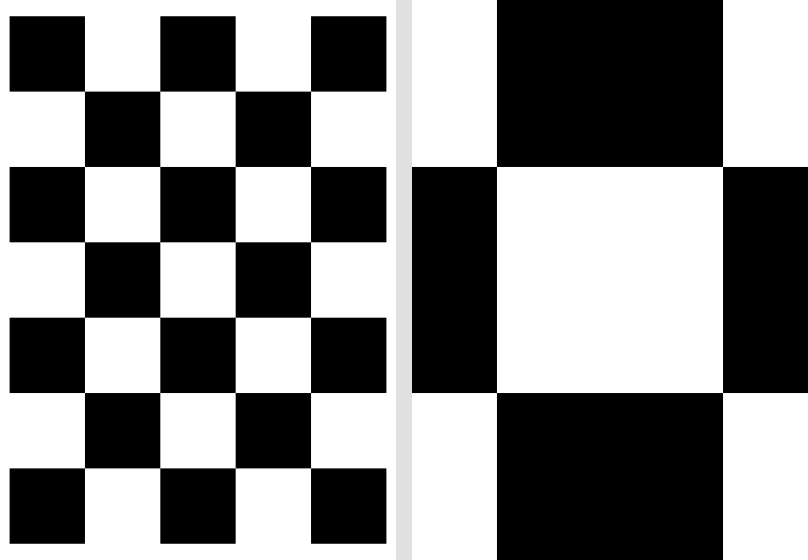
Left, the full canvas; right, a detail of the centre.
A Shadertoy shader for this pattern:

```glsl
// Black and white checkerboard, 5 by 7 cells, centred on a white margin.

// Box-filtered square wave per axis: +1 in even cells, -1 in odd cells.
vec2 cellSign(vec2 p, float pixel) {
    vec2 edgeDistance = abs(mod(p, 2.0) - 1.0) - 0.5;
    return clamp(2.0 * edgeDistance / pixel, -1.0, 1.0);
}

void mainImage(out vec4 fragColor, in vec2 fragCoord) {
    // One unit is one cell; the middle cell is centred on the origin.
    float cellSize = 0.13457 * iResolution.y;
    vec2 p = (fragCoord - 0.5 * iResolution.xy) / cellSize;
    float pixel = 1.0 / cellSize;
    vec2 halfBoard = vec2(2.5, 3.5);

    // Checks, held constant across the rim so the outline is smoothed only once.
    vec2 inner = halfBoard - 0.5 * pixel;
    vec2 s = cellSign(clamp(p, -inner, inner), pixel);
    float ink = 0.5 - 0.5 * s.x * s.y;

    // Outline of the board.
    vec2 inside = clamp(0.5 + (halfBoard - abs(p)) / pixel, 0.0, 1.0);
    ink *= inside.x * inside.y;

    fragColor = vec4(vec3(1.0 - ink), 1.0);
}
```
